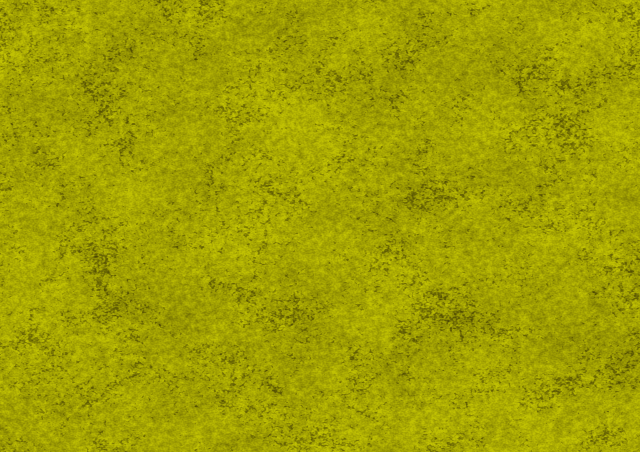
Reproduce this texture procedurally as a Shadertoy shader.

```glsl
// Mottled olive-yellow stone: soft clouds, fine grain and clustered dark specks.

const vec3 DARK_OLIVE = vec3(0.45, 0.44, 0.01);
const vec3 BRIGHT_YELLOW = vec3(0.71, 0.712, 0.01);

// Pseudo-random unit gradient for a lattice point
vec2 latticeGradient(vec2 cell) {
    vec3 h = fract(cell.xyx * vec3(0.1031, 0.1030, 0.0973));
    h += dot(h, h.yzx + 33.33);
    float angle = 6.28319 * fract((h.x + h.y) * h.z);
    return vec2(cos(angle), sin(angle));
}

float gradientNoise(vec2 p) {
    vec2 cell = floor(p);
    vec2 f = fract(p);
    vec2 blend = f * f * f * (f * (f * 6.0 - 15.0) + 10.0);
    vec2 e = vec2(0.0, 1.0);
    float a = dot(latticeGradient(cell), f);
    float b = dot(latticeGradient(cell + e.yx), f - e.yx);
    float c = dot(latticeGradient(cell + e.xy), f - e.xy);
    float d = dot(latticeGradient(cell + e.yy), f - e.yy);
    return mix(mix(a, b, blend.x), mix(c, d, blend.x), blend.y);
}

// Sum of rotated octaves; gain sets how strong the finer ones are
float fractalNoise(vec2 p, int octaves, float gain) {
    const mat2 turn = mat2(0.8, 0.6, -0.6, 0.8);
    float sum = 0.0;
    float amplitude = 1.0;
    for (int i = 0; i < octaves; i++) {
        sum += amplitude * gradientNoise(p);
        p = turn * p * 2.03 + 17.3;
        amplitude *= gain;
    }
    return sum;
}

// Fine dark flecks that gather where the cluster field is high
float speckCover(vec2 p, float fineScale, float clusterScale) {
    float fine = fractalNoise(p * fineScale + 51.7, 2, 1.0);
    float cluster = fractalNoise(p * clusterScale + 83.1, 4, 0.85);
    return smoothstep(0.2, 1.0, fine + 0.7 * cluster);
}

void mainImage(out vec4 fragColor, in vec2 fragCoord) {
    vec2 uv = fragCoord / iResolution.y;
    vec2 p = uv * vec2(0.85, 1.1); // features lie slightly flat

    // Layers of tone, from broad to fine
    float clouds = fractalNoise(p * 4.5 + 9.2, 5, 0.8);
    float grain = fractalNoise(p * 62.0 + 31.4, 3, 1.0);
    float specks = speckCover(p, 100.0, 7.0);
    float tone = 0.74 + 0.25 * clouds + 0.38 * grain - 0.8 * specks;

    // Dark end may run deeper, bright end levels off
    tone = clamp(tone, -0.6, 1.16);
    fragColor = vec4(mix(DARK_OLIVE, BRIGHT_YELLOW, tone), 1.0);
}
```
